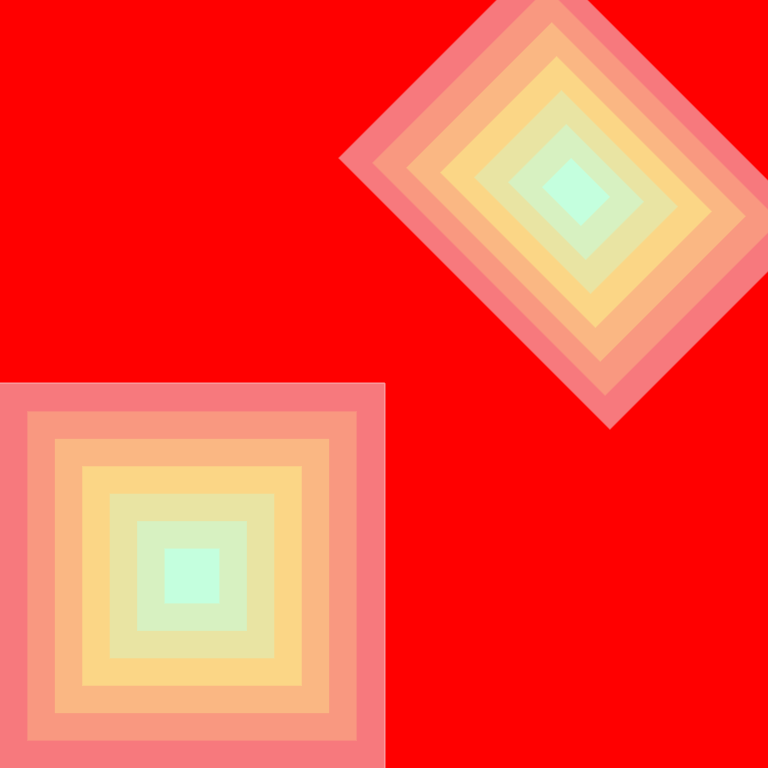
Write a WebGL 2 fragment shader that draws this background.

```glsl
#version 300 es
precision highp float;
// Two panels of nested rectangles on a flat red ground: an upright square
// at the lower left and a rectangle turned by 45 degrees at the upper right.
// Each is a box distance, with a stepped pink-yellow-mint ramp inside.

uniform vec2 u_resolution;
out vec4 outColor;

const vec3 GROUND = vec3(1.0, 0.0, 0.0);
const vec3 PINK   = vec3(0.97, 0.475, 0.49);
const vec3 YELLOW = vec3(0.985, 0.84, 0.525);
const vec3 MINT   = vec3(0.77, 1.0, 0.87);
const vec3 RIM    = vec3(0.98, 0.6, 0.61);

const int BANDS = 7;
const float RIM_WIDTH = 1.0 / 512.0;

const vec2 SQUARE_CENTER = vec2(0.25);
const vec2 SQUARE_HALF   = vec2(0.25);
const vec2 TILTED_CENTER = vec2(0.75);
const vec2 TILTED_HALF   = vec2(0.25, 0.1875);
const float TILT = -0.785398;

float boxDistance(vec2 p, vec2 halfSize) {
    vec2 q = abs(p) - halfSize;
    return length(max(q, 0.0)) + min(max(q.x, q.y), 0.0);
}

// Share of a pixel lying inside a shape, from its signed distance.
float coverage(float dist, float blur) {
    return clamp(0.5 - dist / blur, 0.0, 1.0);
}

vec2 rotate(vec2 p, float angle) {
    float c = cos(angle), s = sin(angle);
    return vec2(c * p.x + s * p.y, c * p.y - s * p.x);
}

// Band colour: pink to yellow over the outer half, then yellow to mint.
vec3 ramp(float t) {
    return t < 0.5 ? mix(PINK, YELLOW, t * 2.0) : mix(YELLOW, MINT, t * 2.0 - 1.0);
}

// Counts the nested boxes around p, each a scaled copy of the outer one.
vec3 nestedBands(vec2 p, vec2 halfSize, float blur) {
    float level = 0.0;
    for (int i = 1; i < BANDS; i++) {
        float scale = 1.0 - float(i) / float(BANDS);
        level += coverage(boxDistance(p, halfSize * scale), blur);
    }
    return ramp(level / float(BANDS - 1));
}

vec3 drawPanel(vec3 base, vec2 p, vec2 halfSize, float rim, float blur) {
    float dist = boxDistance(p, halfSize);
    vec3 color = mix(base, RIM, coverage(dist - rim, blur) * step(1e-6, rim));
    return mix(color, nestedBands(p, halfSize, blur), coverage(dist, blur));
}

void main() {
    float pixel = 1.0 / min(u_resolution.x, u_resolution.y);
    vec2 uv = gl_FragCoord.xy * pixel;

    vec3 color = GROUND;
    color = drawPanel(color, uv - SQUARE_CENTER, SQUARE_HALF, RIM_WIDTH, pixel);
    color = drawPanel(color, rotate(uv - TILTED_CENTER, TILT), TILTED_HALF, 0.0, 1.4 * pixel);
    outColor = vec4(color, 1.0);
}
```
